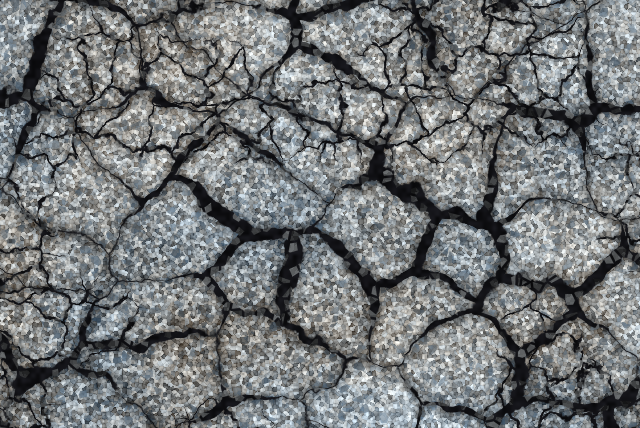
Give the GLSL for this texture, as a Shadertoy shader.

```glsl
// Scales are cells per canvas height, widths are fractions of it
const vec2 PLATE_SCALE = vec2(4.2, 5.2);
const float CHUNK_SCALE = 10.5;
const float RUBBLE_SCALE = 44.0;
const float CHIP_SCALE = 52.0;
const float GRAIN_SCALE = 105.0;
const float GRIT_SCALE = 190.0;
const float WARP = 0.12;
const float ROUGHNESS = 0.022;
const float CRACK_MIN = 0.0012;
const float CRACK_MAX = 0.0135;
const float HAIRLINE = 0.0034;
const float SOFTNESS = 0.0018;
const float STONE_TONE = 0.655;
const float GRAIN_CONTRAST = 0.44;
const float GRIT_CONTRAST = 0.30;
const vec3 CRACK_COLOR = vec3(0.065, 0.066, 0.080);
const vec3 STONE_TINT = vec3(0.975, 1.005, 1.015);
const vec3 WARM_SHIFT = vec3(0.045, 0.0, -0.045);

vec2 hash2(vec2 p) {
    vec3 q = fract(p.xyx * vec3(0.1031, 0.1030, 0.0973));
    q += dot(q, q.yzx + 33.33);
    return fract((q.xx + q.yz) * q.zy);
}

float noise(vec2 p) {
    vec2 i = floor(p), f = fract(p);
    f = f * f * (3.0 - 2.0 * f);
    return mix(mix(hash2(i).x, hash2(i + vec2(1, 0)).x, f.x),
               mix(hash2(i + vec2(0, 1)).x, hash2(i + vec2(1, 1)).x, f.x), f.y);
}

float fbm(vec2 p) {
    float sum = 0.0, amp = 0.533;
    for (int i = 0; i < 4; i++) {
        sum += amp * noise(p);
        p = mat2(1.6, 1.2, -1.2, 1.6) * p + 17.3;
        amp *= 0.5;
    }
    return sum;
}

vec2 fbm2(vec2 p) {
    return vec2(fbm(p), fbm(p + 41.7)) - 0.5;
}

// Voronoi: x = distance to the cell border, yz = random values of the cell
vec3 cells(vec2 p) {
    vec2 base = floor(p), f = fract(p), nearest = vec2(0), home = vec2(0);
    float best = 9.0;
    for (int y = -1; y <= 1; y++)
    for (int x = -1; x <= 1; x++) {
        vec2 g = vec2(x, y);
        vec2 r = g + hash2(base + g) - f;
        if (dot(r, r) < best) {
            best = dot(r, r);
            nearest = r;
            home = g;
        }
    }
    float border = 9.0;
    for (int y = -2; y <= 2; y++)
    for (int x = -2; x <= 2; x++) {
        vec2 g = home + vec2(x, y);
        vec2 r = g + hash2(base + g) - f;
        vec2 d = r - nearest;
        if (dot(d, d) > 1e-5)
            border = min(border, dot(0.5 * (nearest + r), normalize(d)));
    }
    return vec3(border, hash2(base + home + 71.0));
}

void mainImage(out vec4 fragColor, in vec2 fragCoord) {
    vec2 p = fragCoord / iResolution.y;
    float soft = max(SOFTNESS, 0.7 / iResolution.y);
    vec2 rough = ROUGHNESS * fbm2(p * 32.0 + 5.0);
    vec2 q = p + WARP * fbm2(p * 5.0) + rough;

    // Wide cracks between the plates
    vec3 plate = cells(q * PLATE_SCALE + 13.0);
    float plateEdge = plate.x / PLATE_SCALE.y;
    float opening = smoothstep(0.28, 0.78, noise(p * 5.5 + 23.0));
    float width = mix(CRACK_MIN, CRACK_MAX, opening);
    float solid = smoothstep(width - soft, width + soft, plateEdge);

    // Hairline cracks that break up parts of the plates
    vec3 chunk = cells((q + rough) * CHUNK_SCALE + 57.0);
    float broken = smoothstep(0.42, 0.68, noise(p * 4.0 + 61.0));
    float hair = mix(-0.005, HAIRLINE, broken);
    float chunkEdge = chunk.x / CHUNK_SCALE;
    solid *= smoothstep(hair - soft, hair + soft, chunkEdge);

    // Aggregate: grains, fine grit and sparse larger chips
    vec3 grain = cells(p * GRAIN_SCALE);
    vec3 chip = cells((p + rough * 0.4) * CHIP_SCALE + 31.0);
    float tone = STONE_TONE + GRAIN_CONTRAST * (grain.y - 0.5);
    tone += GRIT_CONTRAST * (noise(p * GRIT_SCALE) - 0.5);
    tone -= 0.09 * (1.0 - smoothstep(0.0, 0.22, grain.x));
    float chipMask = step(0.88, chip.y) * smoothstep(0.04, 0.16, chip.x);
    tone = mix(tone, 0.34 + 0.24 * chip.z, 0.7 * chipMask);

    // Stains and worn plate rims
    tone += 0.30 * (fbm(p * 3.0 + 83.0) - 0.5) + 0.05 * (plate.y - 0.5);
    float rim = smoothstep(0.0, 0.022, plateEdge - width);
    float chunkRim = mix(1.0, smoothstep(0.0, 0.014, chunkEdge - hair), broken);
    tone *= mix(0.72, 1.0, rim) * mix(0.82, 1.0, chunkRim);
    float warmth = grain.z - 0.55 + 1.2 * (noise(p * 4.5 + 9.0) - 0.5);
    warmth -= 0.6 * chipMask;
    vec3 stone = tone * STONE_TINT + WARM_SHIFT * warmth;

    // Rubble lying in the cracks
    vec3 rubble = cells(p * RUBBLE_SCALE + 19.0);
    float pebble = step(0.6, rubble.y) * smoothstep(0.06, 0.2, rubble.x);
    float pebbleTone = 0.14 + 0.32 * rubble.z + 0.16 * (grain.y - 0.5);
    vec3 crack = CRACK_COLOR * (0.5 + noise(p * 90.0));
    crack = mix(crack, pebbleTone * STONE_TINT, 0.8 * pebble);

    fragColor = vec4(clamp(mix(crack, stone, solid), 0.0, 1.0), 1.0);
}
```
